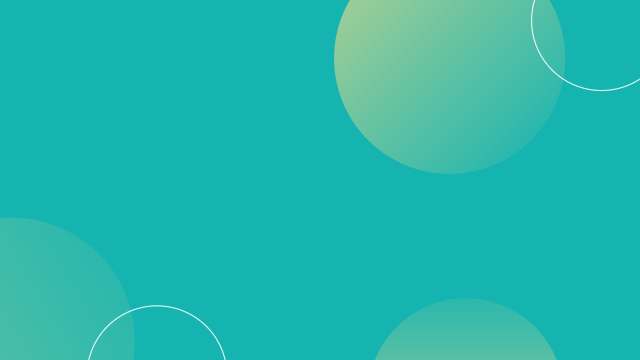
Give the GLSL for this background, as a Shadertoy shader.

```glsl
// Coverage of a shape from its signed distance, softened over one pixel
float coverage(float dist) {
    return clamp(0.5 - dist * iResolution.y, 0.0, 1.0);
}

// Disc with a warm tint that fades linearly along fadeDir;
// tint holds the strength at the centre and its drop per radius
vec3 paintDisc(vec3 color, vec2 p, vec2 center, float radius, vec2 fadeDir, vec2 tint) {
    const vec3 warm = vec3(1.0, 0.875, 0.52);
    vec2 offset = p - center;
    float along = dot(offset, normalize(fadeDir)) / radius;
    float strength = clamp(tint.x - tint.y * along, 0.0, 1.0);
    return mix(color, warm, strength * coverage(length(offset) - radius));
}

// Thin white outline of a circle
vec3 paintRing(vec3 color, vec2 p, vec2 center, float radius) {
    float dist = abs(length(p - center) - radius) - 0.0015;
    return mix(color, vec3(1.0), 0.9 * coverage(dist));
}

void mainImage(out vec4 fragColor, in vec2 fragCoord) {
    vec2 p = fragCoord / iResolution.y;
    vec3 color = vec3(0.086, 0.706, 0.694);

    // Gradient discs: top right, lower left, bottom
    color = paintDisc(color, p, vec2(1.249, 0.838), 0.321, vec2(1.0, -1.0), vec2(0.33, 0.25));
    color = paintDisc(color, p, vec2(0.032, 0.053), 0.3426, vec2(0.86, 0.5), vec2(0.20, 0.11));
    color = paintDisc(color, p, vec2(1.294, -0.100), 0.2715, vec2(0.0, 1.0), vec2(0.39, 0.30));

    // Outlined circles
    color = paintRing(color, p, vec2(1.671, 0.943), 0.1944);
    color = paintRing(color, p, vec2(0.436, -0.044), 0.1944);

    fragColor = vec4(color, 1.0);
}
```
